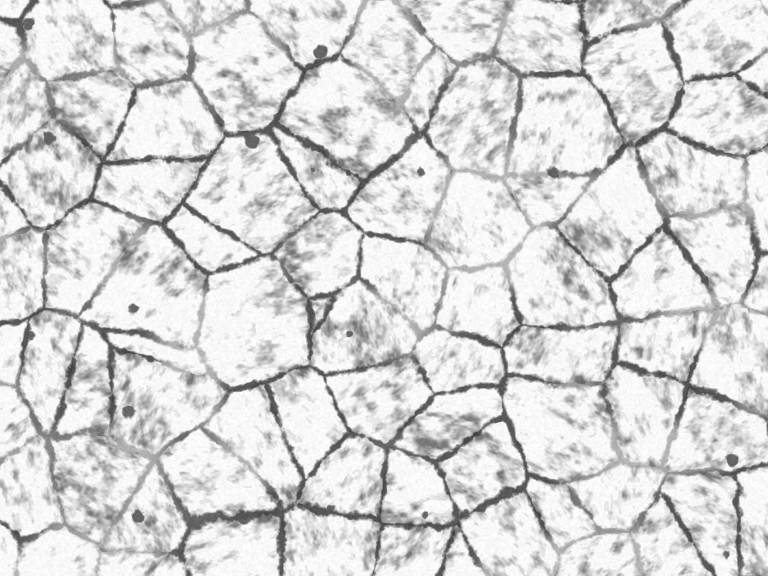
Reproduce this texture procedurally as a Shadertoy shader.

```glsl
#define GRAINS 7.2          // grains per canvas height
#define SIZE_SPREAD 0.28    // variation of grain size
#define BEND 0.05           // large bends of the boundaries
#define WOBBLE 0.007        // small kinks of the boundaries
#define LINE_WIDTH 0.0085   // half width of a boundary with its soft rim
#define LINE_DARK 0.60
#define SPECK_FREQ 40.0
#define SPECK_DARK 0.155
#define PALE_DARK 0.07
#define DOT_GRID 6.0
#define DOT_SHARE 0.32
#define PAPER 0.975

vec3 hash3(vec2 cell) {
    vec3 q = fract(cell.xyx * vec3(0.1031, 0.1030, 0.0973));
    q += dot(q, q.yxz + 33.33);
    return fract((q.xxy + q.yzz) * q.zyx);
}

float noise(vec2 p) {
    vec2 i = floor(p), f = fract(p);
    f = f * f * (3.0 - 2.0 * f);
    return mix(mix(hash3(i).x, hash3(i + vec2(1, 0)).x, f.x),
               mix(hash3(i + vec2(0, 1)).x, hash3(i + vec2(1, 1)).x, f.x), f.y);
}

float fbm(vec2 p) {
    return 0.45 * noise(p) + 0.35 * noise(p * 2.07 + 17.3) + 0.2 * noise(p * 4.3 + 41.7);
}

vec2 warp(vec2 p, float freq) {
    return vec2(noise(p * freq + 5.2), noise(p * freq + 71.9)) - 0.5;
}

// Weighted cells: x = distance to the boundary, yz = id of the grain
vec3 grainCells(vec2 p) {
    vec2 base = floor(p), nearest = vec2(0.0), id = base;
    float best = 1e3;
    for (int y = -2; y <= 2; y++)
    for (int x = -2; x <= 2; x++) {
        vec2 cell = base + vec2(x, y);
        vec3 h = hash3(cell);
        vec2 r = cell + h.xy - p;
        float d = dot(r, r) - SIZE_SPREAD * h.z;
        if (d < best) { best = d; nearest = r; id = cell; }
    }
    float edge = 1e3;
    for (int y = -2; y <= 2; y++)
    for (int x = -2; x <= 2; x++) {
        vec2 cell = base + vec2(x, y);
        vec3 h = hash3(cell);
        vec2 r = cell + h.xy - p;
        float gap = length(r - nearest);
        if (gap > 1e-3)
            edge = min(edge, (dot(r, r) - SIZE_SPREAD * h.z - best) / (2.0 * gap));
    }
    return vec3(edge, id);
}

// Sparse round inclusions with ragged rims
float inclusions(vec2 p, float rough) {
    vec2 cell = floor(p * DOT_GRID);
    vec3 h = hash3(cell + 213.0);
    float chosen = step(hash3(cell + 97.0).x, DOT_SHARE);
    float d = length(p - (cell + 0.2 + 0.6 * h.xy) / DOT_GRID);
    float radius = mix(0.005, 0.012, h.z);
    return chosen * (1.0 - smoothstep(-0.002, 0.003, d - radius + rough * 0.012));
}

void mainImage(out vec4 fragColor, in vec2 fragCoord) {
    vec2 p = fragCoord / iResolution.y + 3.0;

    // Grains with bent, ragged boundaries
    vec2 bent = p + BEND * warp(p, 6.0) + WOBBLE * warp(p, 38.0);
    vec3 grain = grainCells(bent * GRAINS);
    float edge = grain.x / GRAINS;
    vec3 trait = hash3(grain.yz + 151.0);
    float rough = fbm(p * 62.0) - 0.5;
    float strength = mix(0.45, 1.05, smoothstep(0.25, 0.6, noise(p * 9.0 + 31.0)));
    float line = LINE_DARK * strength
               * (1.0 - smoothstep(0.001, LINE_WIDTH, edge + rough * 0.014));

    // Etched specks, clustered and slightly stretched along each grain
    float angle = 6.2832 * trait.x;
    mat2 turn = mat2(cos(angle), sin(angle), -sin(angle), cos(angle));
    vec2 local = turn * p * vec2(1.0, 1.5) + trait.yz * 9.0;
    float fine = (fbm(local * SPECK_FREQ) - 0.5) / 0.13;
    float cluster = (fbm(p * 12.0 + 8.0) - 0.5) / 0.13;
    float etch = fine + 0.65 * cluster + 0.6 * (trait.y - 0.5)
               + 0.4 * exp(-edge / 0.012) - 0.1;
    float speck = PALE_DARK * smoothstep(-0.1, 0.35, etch)
                + SPECK_DARK * max(etch - 0.6, 0.0);

    // Tones are layered by the darkest mark, then given a faint film grain
    float dark = max(max(line, min(speck, 0.5)), 0.58 * inclusions(p, rough));
    dark += 0.15 * min(line, speck);
    float film = 0.05 * (noise(p * 300.0) - 0.5);
    fragColor = vec4(vec3(clamp(PAPER - dark + film, 0.0, 1.0)), 1.0);
}
```
